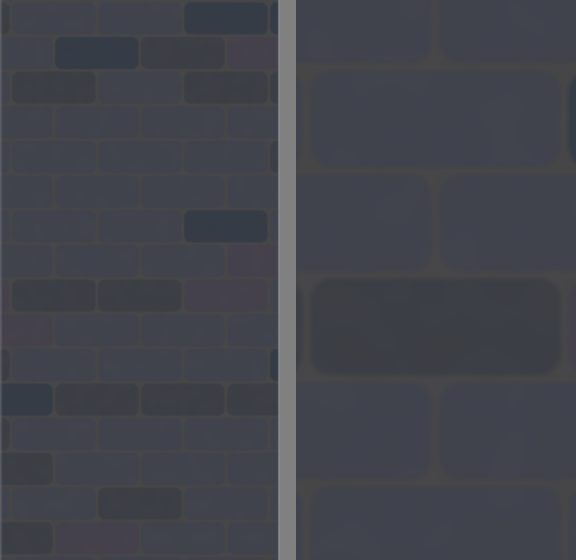
Left: the whole. Right: its middle third, enlarged.
This texture is drawn by a Shadertoy shader. Its source:

```glsl
#define BRICK_SIZE vec2(0.3070, 0.1238)
#define WALL_ORIGIN vec2(0.1925, 0.0156)
#define HALF_JOINT 0.0058
#define CORNER_RADIUS 0.024
#define SOFTNESS 0.0065
#define SLATE vec3(0.252, 0.260, 0.300)
#define PLUM vec3(0.268, 0.256, 0.297)
#define CHARCOAL vec3(0.236, 0.245, 0.270)
#define NAVY vec3(0.207, 0.235, 0.276)
#define MORTAR vec3(0.278, 0.275, 0.280)
#define RIM_LIGHT vec3(0.530, 0.540, 0.560)
#define RIM_WIDTH 0.0065

// Integer hash of a grid cell, from 0 to 1
float hash(vec2 cell) {
    uvec2 q = uvec2(ivec2(cell) + 512);
    uint n = q.x * 1597334677u ^ q.y * 3812015801u;
    n = (n ^ (n >> 15)) * 2246822519u;
    n = (n ^ (n >> 13)) * 3266489917u;
    return float((n ^ (n >> 16)) >> 8) / 16777216.0;
}

float cornerSlope(vec2 cell, vec2 offset) {
    float angle = 6.28318 * hash(cell);
    return dot(vec2(cos(angle), sin(angle)), offset);
}

float gradientNoise(vec2 p) {
    vec2 i = floor(p), f = p - i;
    vec2 u = f * f * f * (f * (f * 6.0 - 15.0) + 10.0);
    vec2 e = vec2(1.0, 0.0);
    float low = mix(cornerSlope(i, f), cornerSlope(i + e, f - e), u.x);
    float high = mix(cornerSlope(i + e.yx, f - e.yx), cornerSlope(i + 1.0, f - 1.0), u.x);
    return mix(low, high, u.y);
}

float roundedBox(vec2 p, vec2 halfSize, float radius) {
    vec2 q = abs(p) - halfSize + radius;
    return length(max(q, 0.0)) + min(max(q.x, q.y), 0.0) - radius;
}

// Mostly slate, with a few odd bricks
vec3 brickColor(vec2 id) {
    float pick = hash(id + 37.0);
    if (pick < 0.07) return NAVY;
    if (pick < 0.22) return CHARCOAL;
    if (pick < 0.34) return PLUM;
    return SLATE;
}

void mainImage(out vec4 fragColor, in vec2 fragCoord) {
    vec2 uv = fragCoord / iResolution.x;
    float pixel = 1.0 / iResolution.x;

    // Running bond: every second row shifts by half a brick
    vec2 grid = (uv - WALL_ORIGIN) / BRICK_SIZE;
    grid.x += 0.5 * mod(floor(grid.y), 2.0);
    vec2 id = floor(grid);
    vec2 local = (grid - id - 0.5) * BRICK_SIZE;

    // Soft rounded bricks with slightly uneven edges
    float wobble = 0.0012 * gradientNoise(uv * 40.0);
    float d = roundedBox(local, 0.5 * BRICK_SIZE - HALF_JOINT, CORNER_RADIUS) + wobble;
    float soft = max(SOFTNESS, pixel);
    float joint = smoothstep(-0.6 * soft, soft, d);
    vec3 color = mix(brickColor(id), MORTAR, joint);
    color += 0.004 * gradientNoise(uv * 18.0);

    // Pale rim, bright on the right and faint on the left
    float right = smoothstep(-pixel, pixel, uv.x - 1.0 + RIM_WIDTH);
    float left = 1.0 - smoothstep(-pixel, pixel, uv.x - RIM_WIDTH);
    color = mix(color, RIM_LIGHT, max(right, 0.36 * left));

    fragColor = vec4(color, 1.0);
}
```
